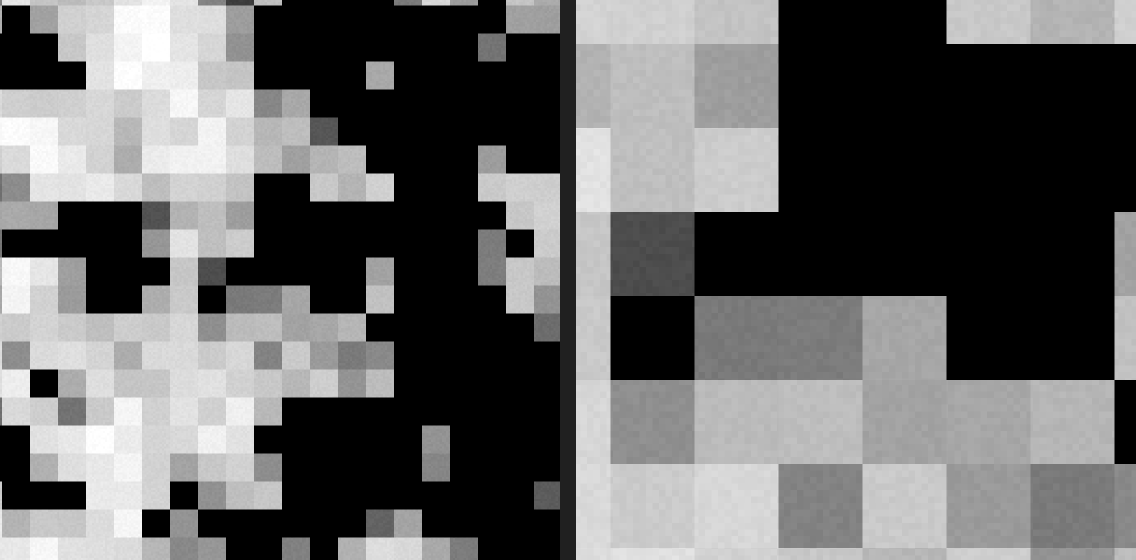
Left, the full canvas; right, a detail of the centre.
Write a WebGL 1 fragment shader that draws this texture.

```glsl
precision highp float;

// Coarse square mosaic of grey tiles in branching clumps on black.
// Each tile samples layered value noise; the part above a threshold
// is lifted by a steep power curve, so most lit tiles are pale.

uniform vec2 u_resolution;

float hash(vec2 p) {
  vec3 q = fract(vec3(p.xyx) * 0.1031);
  q += dot(q, q.yzx + 33.33);
  return fract((q.x + q.y) * q.z);
}

// Random lattice value; the upper half inverts a shifted lower half,
// which keeps the balance of light and dark steady over the canvas.
float latticeValue(vec2 p, float span) {
  p = mod(p, span);
  float upper = step(span * 0.5, p.y);
  vec2 source = vec2(mod(p.x + upper * span * 0.5, span), p.y - upper * span * 0.5);
  float value = hash(source + span * 7.0);
  return mix(value, 1.0 - value, upper);
}

float valueNoise(vec2 p, float span) {
  vec2 i = floor(p);
  vec2 f = fract(p);
  f = f * f * (3.0 - 2.0 * f);
  float low = mix(latticeValue(i, span), latticeValue(i + vec2(1.0, 0.0), span), f.x);
  float high = mix(latticeValue(i + vec2(0.0, 1.0), span), latticeValue(i + 1.0, span), f.x);
  return mix(low, high, f.y);
}

float tileShade(vec2 uv) {
  vec2 tile = floor(uv * 20.0 + vec2(-0.08, 0.19));

  // Broad clumps, narrower branches and a little per-tile variation
  float height = 0.62 * valueNoise(tile * 0.27, 6.0)
               + 0.45 * valueNoise(tile * 0.53, 12.0)
               + 0.20 * hash(tile + 151.0);
  float excess = (height - 0.635) / 0.174 + 0.126;
  if (excess <= 0.0) return 0.0;

  // Faint fine grain inside the lit tiles
  float grain = hash(floor(uv * 256.0) + 311.0) - 0.5;
  return clamp(0.83 * pow(excess, 0.23) + 0.035 * grain, 0.0, 1.0);
}

void main() {
  // Four samples per pixel smooth the tile edges
  float shade = 0.0;
  for (int j = 0; j < 2; j++) {
    for (int i = 0; i < 2; i++) {
      vec2 offset = vec2(float(i), float(j)) * 0.5 - 0.25;
      shade += 0.25 * tileShade((gl_FragCoord.xy + offset) / u_resolution);
    }
  }
  gl_FragColor = vec4(vec3(shade), 1.0);
}
```
